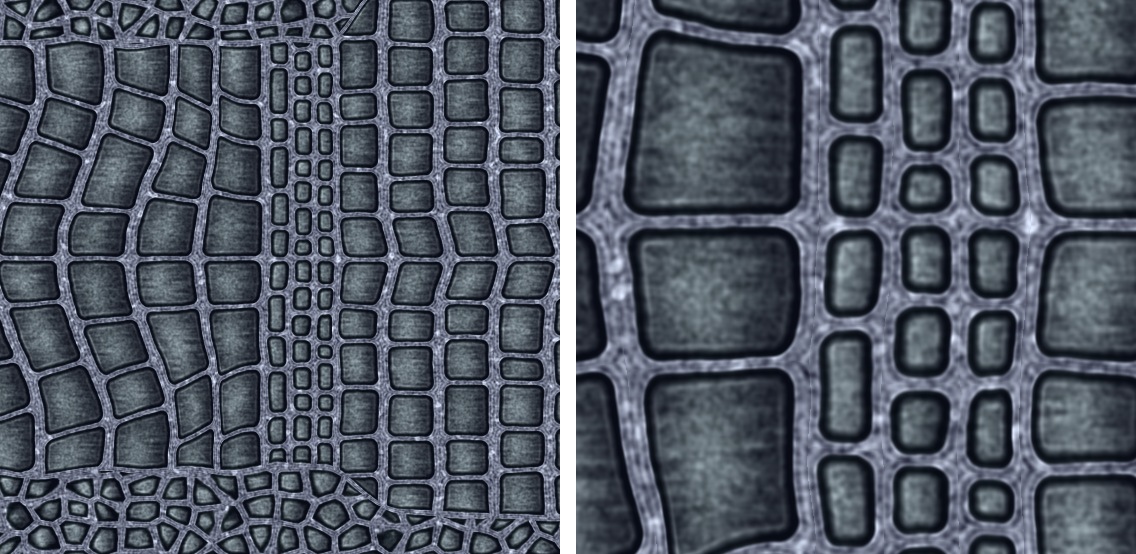
Left: the whole. Right: its middle third, enlarged.
A WebGL 1 fragment shader for this texture:

```glsl
precision highp float;
uniform vec2 u_resolution;

vec2 hash2(vec2 p) {
  p = vec2(dot(p, vec2(127.1, 311.7)), dot(p, vec2(269.5, 183.3)));
  return fract(sin(p) * 43758.5);
}

float gradientAt(vec2 cell, vec2 offset) {
  return dot(hash2(cell) * 2.0 - 1.0, offset);
}

float noise(vec2 p) {
  vec2 i = floor(p), f = fract(p), u = f * f * (3.0 - 2.0 * f), e = vec2(0.0, 1.0);
  return mix(mix(gradientAt(i, f), gradientAt(i + e.yx, f - e.yx), u.x),
             mix(gradientAt(i + e, f - e), gradientAt(i + 1.0, f - 1.0), u.x), u.y);
}

float band(float x, float width) {
  x /= width;
  return exp(-x * x);
}

float rowEdge(float row, float column) {
  return row + step(0.5, abs(row)) * 0.42 * (hash2(vec2(row, column)).x - 0.5);
}

// Bent columns of rounded plates: signed distance, local position, tone
vec4 plates(vec2 p) {
  float dy = p.y - 0.527, away = abs(dy);
  float x = p.x - 0.085 * (1.0 - smoothstep(0.28, 0.47, p.x)) * smoothstep(0.0, 0.32, away);
  x += 0.02 * smoothstep(0.55, 0.67, p.x) * smoothstep(0.0, 0.09, away);
  x += 0.008 * noise(p * 9.0) + 0.004 * noise(p * 25.0);

  float left = -0.135, width = 0.122, column = 0.0, narrow = 0.0;
  for (int i = 0; i < 13; i++) {
    column = float(i);
    narrow = step(4.5, column) * step(column, 7.5);
    width = mix(mix(0.122, 0.099, step(6.0, column)), 0.0435, narrow);
    if (x < left + width) break;
    left += width;
  }
  float fx = (x - left) / width - 0.5;

  // Seams lean across the slanted columns on the left
  float lean = 0.3 * (1.0 - smoothstep(0.4, 0.5, p.x)) * smoothstep(0.03, 0.2, away) * sign(dy);
  float height = mix(mix(0.098, 0.078, step(6.0, column)), 0.047, narrow);
  height += 0.02 * narrow * step(column, 5.5);
  float t = (dy + lean * fx * width + 0.006 * noise(p * 14.0 + 7.0)) / height;
  float row = floor(t);
  if (t < rowEdge(row, column)) row -= 1.0;
  else if (t > rowEdge(row + 1.0, column)) row += 1.0;
  float low = rowEdge(row, column), high = rowEdge(row + 1.0, column);

  vec2 local = vec2(fx * width, (t - 0.5 * (low + high)) * height);
  vec2 size = 0.5 * vec2(width, (high - low) * height);
  float radius = mix(0.014, 0.011, narrow);
  vec2 q = abs(local) - size + vec2(mix(0.0095, 0.0055, narrow), 0.0036) + radius;
  float d = length(max(q, 0.0)) + min(max(q.x, q.y), 0.0) - radius;
  return vec4(d, local / size, hash2(vec2(column, row + 40.0)).y);
}

// Small rounded scales in irregular cells, same layout of the result
vec4 pebbles(vec2 p) {
  vec2 q = p * vec2(18.0, 21.0) + 0.25 * noise(p * 12.0);
  vec2 cell = floor(q), offset = vec2(0.0), id = cell;
  float first = 9.0, second = 9.0;
  for (int j = -1; j <= 1; j++) {
    for (int i = -1; i <= 1; i++) {
      vec2 c = cell + vec2(float(i), float(j));
      vec2 r = q - c - 0.5 - 0.68 * (hash2(c) - 0.5);
      float dist = length(r);
      if (dist < first) {
        second = first;
        first = dist;
        offset = r;
        id = c;
      } else second = min(second, dist);
    }
  }
  return vec4((0.1 - 0.5 * (second - first)) / 20.0, offset * 1.8, hash2(id + 9.0).y);
}

void main() {
  vec2 p = gl_FragCoord.xy / u_resolution.x;

  // Pebbles fill the lower edge and the upper left edge
  float wobble = 0.03 * noise(p * 8.0 + 3.0);
  float lower = 0.15 - 0.08 * smoothstep(0.58, 0.72, p.x) + wobble;
  float upper = 0.915 + 0.11 * smoothstep(0.58, 0.7, p.x) + wobble;
  float inside = min(p.y - lower, upper - p.y);
  vec4 scale = inside > 0.0 ? plates(p) : pebbles(p);
  float d = max(scale.x, 0.005 - abs(inside));
  d += 0.0012 * noise(p * 90.0);

  float grain = noise(p * 150.0 + 5.0) + 0.8 * noise(p * 245.0);
  float streak = noise(p * vec2(22.0, 150.0)) + 0.6 * noise(p * vec2(45.0, 240.0));
  float blotch = noise(p * 38.0);

  // Plate body: pale left of the middle, dark fringed sides
  float sheen = band(scale.y + 0.16 + 0.4 * streak, 0.58) * band(scale.z, 1.1);
  float body = 0.1 + (0.3 + 0.1 * scale.w) * sheen + 0.1 * blotch * sheen;
  body += grain * (0.07 + 0.14 * sheen);
  body += 0.2 * band(d + 0.0085, 0.002) * (0.65 + 1.2 * blotch) * (0.75 - 0.4 * scale.y);
  body *= 1.0 - 0.8 * band(d + 0.0028, 0.0033);

  // Speckled groove with wrinkles along its sides
  float groove = 0.45 + 0.3 * grain + 0.07 * cos(d * 1000.0) + 0.12 * blotch;
  groove += 0.28 * smoothstep(0.1, 0.45, noise(p * 85.0 + 20.0));

  float gap = smoothstep(-0.0013, 0.0015, d);
  float tone = clamp(mix(body, groove, gap), 0.03, 0.88);
  vec3 color = tone + vec3(0.0, 0.01 + 0.045 * tone, 0.05 + 0.06 * tone);
  color += vec3(-0.012, 0.008, -0.012) * sheen * (1.0 - gap);
  color += vec3(0.0, -0.008, 0.025) * gap;
  gl_FragColor = vec4(color, 1.0);
}
```
